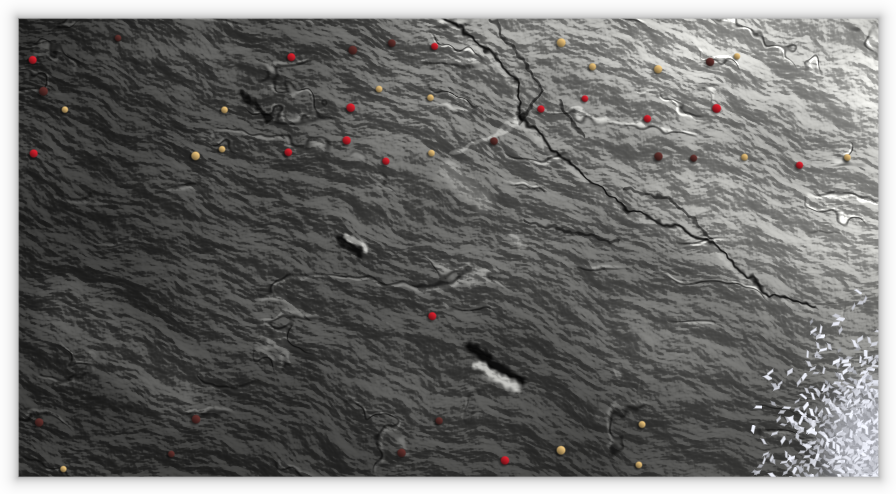
Reproduce this texture procedurally as a WebGL 2 fragment shader.

```glsl
#version 300 es
precision highp float;
// Draws a grazing-lit slate slab with cracks, scattered peppercorns and a heap of salt flakes.
uniform vec2 u_resolution;
out vec4 fragColor;

const vec2 SLAB_MIN = vec2(.038, .035), SLAB_MAX = vec2(1.778, .962);
const vec3 RED = vec3(.66, .1, .14), TAN = vec3(.72, .6, .38), BROWN = vec3(.3, .15, .14);

// Main fault, from the top edge to the right
const vec2 FAULT[9] = vec2[9](vec2(.898, .965), vec2(1.005, .887), vec2(1.047, .83),
  vec2(1.054, .764), vec2(1.13, .688), vec2(1.253, .586), vec2(1.442, .508),
  vec2(1.56, .404), vec2(1.65, .381));
// Side cracks, each from xy to zw
const vec4 SIDE[7] = vec4[7](vec4(.993, .962, 1.064, .87), vec4(1.064, .87, 1.095, .816),
  vec4(1.095, .816, 1.054, .754), vec4(1.265, .617, 1.359, .598), vec4(1.359, .598, 1.442, .515),
  vec4(1.064, .551, 1.253, .508), vec4(1.13, .792, 1.182, .721));

vec2 hash2(vec2 p) {
  vec3 q = fract(vec3(p.xyx) * vec3(.1031, .103, .0973));
  q += dot(q, q.yzx + 33.33);
  return fract((q.xx + q.yz) * q.zy);
}

float gradDot(vec2 cell, vec2 f, vec2 corner) {
  float angle = 6.2832 * hash2(cell + corner).x;
  return dot(vec2(cos(angle), sin(angle)), f - corner);
}

float gradientNoise(vec2 p) {
  vec2 i = floor(p), f = p - i;
  vec2 w = f * f * f * (f * (f * 6. - 15.) + 10.);
  float low = mix(gradDot(i, f, vec2(0)), gradDot(i, f, vec2(1, 0)), w.x);
  float high = mix(gradDot(i, f, vec2(0, 1)), gradDot(i, f, vec2(1)), w.x);
  return mix(low, high, w.y);
}

vec2 noise2(vec2 p) { return vec2(gradientNoise(p), gradientNoise(p + 50.)); }

float fbm(vec2 p) {
  float sum = 0., amp = .5;
  for (int i = 0; i < 5; i++) {
    sum += amp * gradientNoise(p);
    p = mat2(1.92, .2, -.2, 1.92) * p + 17.3;
    amp *= .55;
  }
  return sum;
}

// Coordinates along and across the grain, which dips to the right
vec2 grain(vec2 p) {
  vec2 q = mat2(.95, .3, -.3, .95) * p;
  q.y += .05 * gradientNoise(p * 3.5) + .015 * gradientNoise(p * 12.);
  return q;
}

float slateHeight(vec2 p) {
  return fbm(grain(p) * vec2(7, 17) + 40.) + .5 * fbm(p * 15. + 90.);
}

float segment(vec2 p, vec2 a, vec2 b) {
  vec2 d = b - a;
  return length(p - a - d * clamp(dot(p - a, d) / dot(d, d), 0., 1.));
}

float stroke(vec2 p, vec4 ends, float width) {
  return 1. - smoothstep(.2 * width, width, segment(p, ends.xy, ends.zw));
}

float faultDistance(vec2 p) {
  float d = 9.;
  for (int i = 0; i < 8; i++) d = min(d, segment(p, FAULT[i], FAULT[i + 1]));
  return d;
}

float slateTone(vec2 p) {
  // Broad light from the upper right
  vec2 uv = (p - SLAB_MIN) / (SLAB_MAX - SLAB_MIN);
  float tone = .18 + pow(max(uv.x, 0.), 1.2) * mix(.12, .47, smoothstep(-.1, .95, uv.y));
  tone += .08 * smoothstep(-.06, .04, dot(p - vec2(1.05, .78), vec2(.646, .763)));
  tone *= 1. + .3 * gradientNoise(p * vec2(3, 5) + 7.);
  tone += .07 * stroke(p, vec4(.14, .37, .36, .21), .1);
  // Soft relief and sparse broken ledges
  float slope = (slateHeight(p) - slateHeight(p + vec2(.0025, .0035))) / .0043;
  tone *= 1. + mix(.6, .36, uv.x) * slope / (9. + abs(slope));
  float ledge = gradientNoise(grain(p) * vec2(3.5, 11) + .25 * gradientNoise(p * 30.) + 5.);
  float gate = smoothstep(.05, .3, gradientNoise(p * 6. + 33.));
  tone *= 1. - .45 * gate * (1. - smoothstep(0., .04, abs(ledge)));
  tone *= 1. + .4 * gate * (1. - smoothstep(0., .05, abs(ledge + .06)));
  // Cracks with lit lips
  vec2 w = p + .012 * noise2(p * 28.) + .006 * noise2(p * 75.);
  float gap = .0052 + .005 * gradientNoise(p * 9. + 3.);
  tone += .1 * (1. - smoothstep(0., .009, faultDistance(w + vec2(.006, .008))));
  tone *= 1. - .8 * (1. - smoothstep(0., gap, faultDistance(w)));
  float side = 0.;
  for (int i = 0; i < 7; i++) side = max(side, stroke(w, SIDE[i], .005));
  tone *= 1. - .55 * side;
  // Pale scars, then dark pits with bright rims
  tone += .18 * stroke(w, vec4(1.05, .755, .92, .69), .008);
  tone += .16 * stroke(w, vec4(.91, .65, .98, .59), .035);
  tone += .18 * stroke(w, vec4(1.04, .52, 1.06, .5), .012);
  tone *= 1. - .75 * stroke(w, vec4(.49, .81, .545, .755), .01);
  tone *= 1. - .75 * stroke(w, vec4(.695, .515, .73, .485), .014);
  tone += .4 * stroke(w, vec4(.705, .522, .742, .495), .009);
  tone *= 1. - .85 * stroke(w, vec4(.955, .295, 1.055, .225), .016);
  return tone + .42 * stroke(w, vec4(.968, .258, 1.045, .215), .014);
}

vec3 addCorn(vec3 col, vec2 d, float radius, vec3 tint, float px) {
  col *= .5 + .5 * smoothstep(.5, 1.5, length(d + .003) / radius);
  float shade = 1. + .4 * dot(d, vec2(.6, .8)) / radius;
  return mix(col, tint * shade, 1. - smoothstep(-px, px, length(d) - radius));
}

// Peppercorns in an upper and a lower band
vec3 addPepper(vec3 col, vec2 p, float px) {
  vec2 cell = floor(p / .105), r = hash2(cell + 11.), s = hash2(cell + 71.);
  vec2 c = (cell + .15 + .7 * r) * .105;
  float top = step(.66, c.y) * step(c.y, .94);
  float bottom = step(.05, c.y) * step(c.y, .17) * step(c.x, 1.32);
  float chance = (.6 * top + .75 * bottom) * step(.06, c.x) * step(c.x, 1.72);
  vec3 tint = s.y < .42 ? RED : s.y < .85 ? TAN : BROWN;
  if (s.x < chance) col = addCorn(col, p - c, mix(.006, .009, r.x), tint, px);
  return addCorn(col, p - vec2(.875, .36), .008, RED, px);
}

// Overlapping layers of tilted flakes, densest in the corner
vec3 addSalt(vec3 col, vec2 p, float px) {
  float heap = length((p - vec2(1.765, .09)) * vec2(1, .8));
  col = mix(col, vec3(.72, .73, .77), .8 - .8 * smoothstep(.03, .15, heap));
  for (int i = 0; i < 7; i++) {
    float layer = float(i), size = .019;
    vec2 q = p + layer * vec2(.0073, .0117), cell = floor(q / size);
    vec2 r = hash2(cell + layer * 37.), s = hash2(cell + layer * 53. + 9.);
    vec2 d = q - (cell + .35 + .3 * r) * size;
    float spread = length((p - d - vec2(1.77, .1)) * vec2(1, .85));
    float density = .95 * exp(-pow(spread / .11, 2.)) + .13 - .13 * smoothstep(.1, .31, spread);
    float angle = 6.2832 * s.y;
    d = mat2(cos(angle), sin(angle), -sin(angle), cos(angle)) * d;
    vec2 edge = abs(d + .3 * d.yx) - mix(vec2(.002, .003), vec2(.004, .007), r.yx);
    float cover = 1. - smoothstep(-px, px, max(edge.x, edge.y));
    vec3 flake = vec3(.93, .94, .98) * mix(.65, 1.05, r.x);
    col = mix(col, flake, cover * step(s.x, density) * step(spread, .31));
  }
  return col;
}

void main() {
  vec2 p = gl_FragCoord.xy / u_resolution.y;
  float px = 1. / u_resolution.y;
  vec3 slab = slateTone(p) * vec3(1, 1, .98);
  slab = addSalt(addPepper(slab, p, px), p, px);
  // Pale margin with a soft shadow
  vec2 q = abs(p - .5 * (SLAB_MIN + SLAB_MAX)) - .5 * (SLAB_MAX - SLAB_MIN);
  float outside = length(max(q, 0.)) + min(max(q.x, q.y), 0.);
  vec3 margin = vec3(1. - .3 * exp(-max(outside, 0.) / .011));
  fragColor = vec4(clamp(mix(slab, margin, smoothstep(-px, px, outside)), 0., 1.), 1);
}
```
